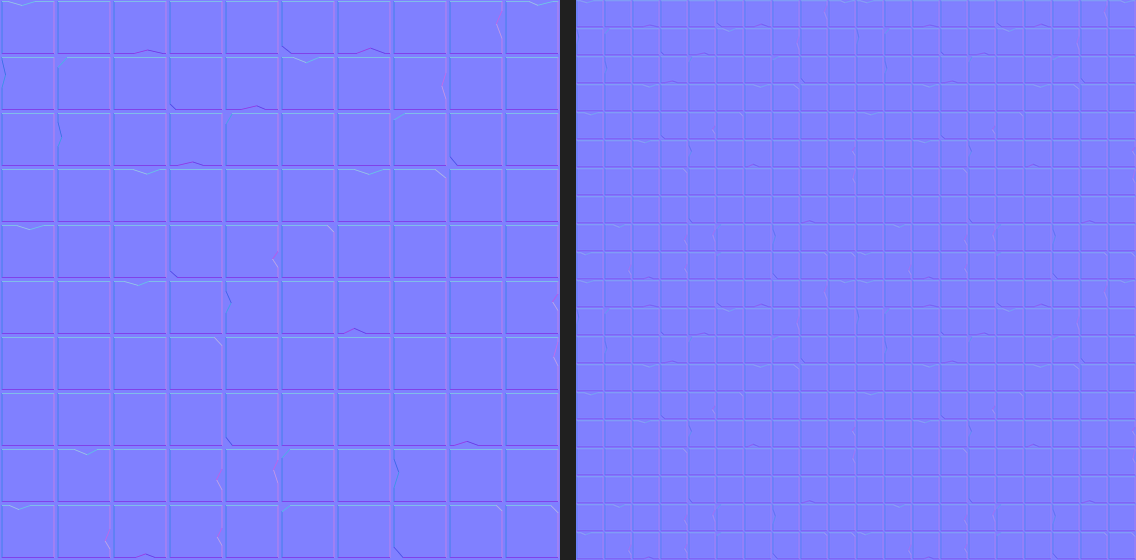
Left: one tile. Right: repeated 2 by 2.
This texture map is drawn by a WebGL 2 fragment shader. Its source:

```glsl
#version 300 es
precision highp float;

#define TILES 10.0
#define GAP 0.058
#define TILE_SHIFT vec2(0.0, 0.010)
#define LINE_WIDTH 0.014
#define BEVEL_TILT 0.62
#define CHIP_CHANCE 0.40
#define CHIP_DEPTH vec2(0.06, 0.10)
#define CHIP_REACH vec2(0.13, 0.28)
#define CORNER_CUT vec2(0.10, 0.20)
#define SEED 17.0

uniform vec2 u_resolution;
out vec4 outColor;

const float HALF_TILE = 0.5 - 0.5 * GAP;
const vec3 FLAT_NORMAL = vec3(0.0, 0.0, 1.0);

float hash(vec2 cell, float salt) {
    vec3 p = fract(vec3(cell, salt + SEED) * vec3(0.1031, 0.1130, 0.0973));
    p += dot(p, p.yzx + 33.33);
    return fract((p.x + p.y) * p.z);
}

float pick(vec2 range, vec2 cell, float salt) {
    return mix(range.x, range.y, hash(cell, salt));
}

// A facet holds the inward distance in x and the outward direction in yz.
vec3 nearer(vec3 a, vec3 b) { return a.x < b.x ? a : b; }
vec3 farther(vec3 a, vec3 b) { return a.x > b.x ? a : b; }

// Unit direction of one of the four sides: right, top, left, bottom.
vec2 sideDirection(int side) {
    float s = side < 2 ? 1.0 : -1.0;
    return side % 2 == 0 ? vec2(s, 0.0) : vec2(0.0, s);
}

vec3 sideFacet(vec2 p, vec2 outward) {
    return vec3(HALF_TILE - dot(p, outward), outward);
}

// One slope of a notch; its sign selects the flank.
vec3 notchFlank(vec2 p, vec2 outward, float along, float depth, float slope) {
    vec2 tangent = vec2(-outward.y, outward.x);
    float d = HALF_TILE - dot(p, outward) - depth + along * slope;
    return vec3(d, outward - slope * tangent) / length(vec2(1.0, slope));
}

// Triangular notch in the middle part of a side.
vec3 notch(vec2 p, vec2 cell, vec2 outward) {
    float along = dot(p, vec2(-outward.y, outward.x)) - pick(vec2(-0.18, 0.18), cell, 3.0);
    float depth = pick(CHIP_DEPTH, cell, 4.0);
    vec3 ahead = notchFlank(p, outward, along, depth, depth / pick(CHIP_REACH, cell, 5.0));
    vec3 behind = notchFlank(p, outward, along, depth, -depth / pick(CHIP_REACH, cell, 6.0));
    return farther(ahead, behind);
}

// Straight cut across a corner.
vec3 cornerCut(vec2 p, vec2 cell, vec2 corner) {
    vec2 legs = vec2(pick(CORNER_CUT, cell, 7.0), pick(CORNER_CUT, cell, 8.0));
    vec2 outward = normalize(1.0 / legs);
    float d = dot(HALF_TILE - p * corner, outward) - legs.x * outward.x;
    return vec3(d, outward * corner);
}

void main() {
    vec2 grid = gl_FragCoord.xy / u_resolution * TILES;
    vec2 cell = mod(floor(grid), TILES);
    vec2 p = fract(grid) - 0.5 - TILE_SHIFT;
    float pixel = TILES / min(u_resolution.x, u_resolution.y);

    // Intact square tile
    vec3 edge = sideFacet(p, sideDirection(0));
    for (int side = 1; side < 4; side++)
        edge = nearer(edge, sideFacet(p, sideDirection(side)));

    // Occasional wear: notches, twice as often on the right, and corner cuts
    if (hash(cell, 1.0) < CHIP_CHANCE) {
        int kind = max(int(hash(cell, 2.0) * 8.0) - 1, 0);
        if (kind < 4) {
            edge = nearer(edge, notch(p, cell, sideDirection(kind)));
        } else {
            vec2 corner = vec2(kind == 4 ? 1.0 : -1.0, kind == 6 ? -1.0 : 1.0);
            edge = nearer(edge, cornerCut(p, cell, corner));
        }
    }

    // Pixel coverage of the thin bevel just inside the edge
    float covered = clamp(edge.x + 0.5 * pixel, 0.0, LINE_WIDTH)
                  - clamp(edge.x - 0.5 * pixel, 0.0, LINE_WIDTH);
    vec3 bevel = vec3(edge.yz * BEVEL_TILT, sqrt(1.0 - BEVEL_TILT * BEVEL_TILT));

    // Encode the direction as colour
    vec3 flatColor = 0.5 + 0.5 * FLAT_NORMAL;
    vec3 bevelColor = 0.5 + 0.5 * bevel;
    outColor = vec4(mix(flatColor, bevelColor, covered / pixel), 1.0);
}
```
